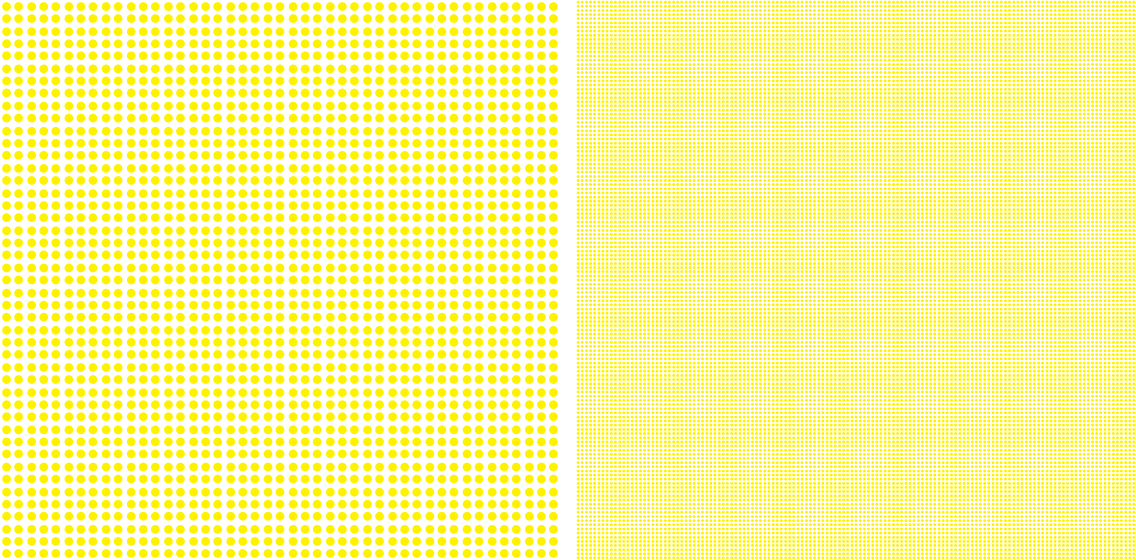
Left, the tile; right, the same tile 3 across and 3 down.
Write a Shadertoy shader that draws this pattern.

```glsl
// Yellow dots in a square grid on white, a whole number of them each way.
// Dot centres are rounded to a fine lattice, so the gaps vary slightly;
// each dot is a circle distance function with a one pixel soft edge.

#define DOTS 45.0            // dots across and down
#define LATTICE 512.0        // steps per canvas side for rounding centres
#define LATTICE_BIAS 0.15    // shift before rounding, in lattice steps
#define DOT_RADIUS 0.00777   // share of the canvas side
#define DOT_COLOR vec3(1.0, 0.95, 0.0)
#define PAPER_COLOR vec3(1.0)

// Centre of the dot in the cell that holds p, rounded to the lattice
vec2 dotCenter(vec2 p) {
    vec2 center = (floor(p * DOTS) + 0.5) / DOTS;
    return floor(center * LATTICE + LATTICE_BIAS + 0.5) / LATTICE;
}

float circleDistance(vec2 p, float radius) {
    return length(p) - radius;
}

void mainImage(out vec4 fragColor, in vec2 fragCoord) {
    // Canvas units, rows counted from the top, wrapped at the edges
    vec2 uv = fragCoord / iResolution.xy;
    vec2 p = fract(vec2(uv.x, 1.0 - uv.y));

    // Coverage from distance, softened over one pixel
    float pixel = 1.0 / min(iResolution.x, iResolution.y);
    float dist = circleDistance(p - dotCenter(p), DOT_RADIUS);
    float coverage = clamp(0.5 - dist / pixel, 0.0, 1.0);

    fragColor = vec4(mix(PAPER_COLOR, DOT_COLOR, coverage), 1.0);
}
```
